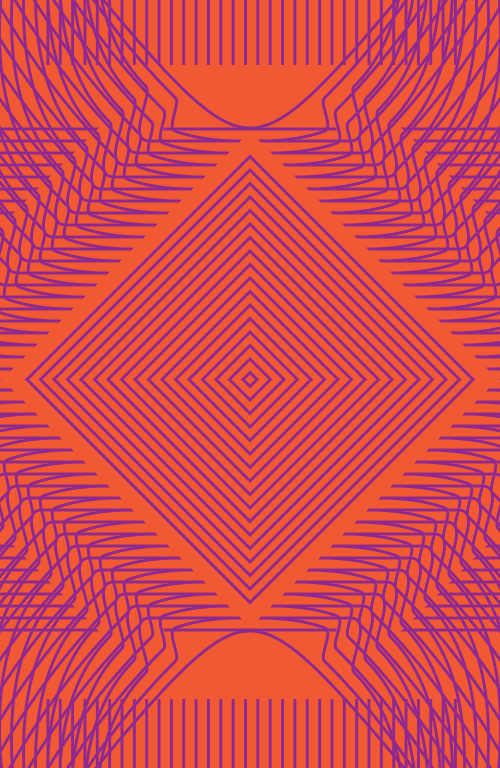
A WebGL 1 fragment shader for this background:

```glsl
precision highp float;

uniform vec2 u_resolution;

const vec3 ORANGE = vec3(0.94, 0.35, 0.20);
const vec3 PURPLE = vec3(0.56, 0.16, 0.56);
const float CANVAS_HEIGHT = 768.0;
const float HALF_STROKE = 1.45;
const float FAR = 1000.0;

// Distance to the nearest of evenly spaced marks with indices in [first, last]
float repeatDist(float x, float spacing, float first, float last) {
  float index = clamp(floor(x / spacing + 0.5), first, last);
  return abs(x - index * spacing);
}

// Sideways offset of a strand at distance s from its tip:
// a flat spike that turns between turn.x and turn.y, then drifts outward
float strand(float s, float bend, vec2 turn, float settle, float drift) {
  float spike = s - bend * s * s;
  float outer = max(s - turn.y, 0.0);
  float tail = settle - drift * outer * outer;
  return mix(spike, tail, smoothstep(turn.x, turn.y, s));
}

// Distance to a family of strands stepped along the diamond edge
float strandDist(vec2 st, float bend, vec2 turn, float settle, float drift) {
  float offset = strand(st.x, bend, turn, settle, drift);
  float slope = strand(st.x + 0.5, bend, turn, settle, drift)
              - strand(st.x - 0.5, bend, turn, settle, drift);
  float across = repeatDist(st.y - offset, 24.0, 0.0, 40.0);
  float d = across / sqrt(2.0 * (1.0 + slope * slope));
  return st.x < 0.0 ? FAR : d;
}

// Concentric diamonds, measured by the sum of both axes
float diamondDist(float sum) {
  return repeatDist(sum - 7.0, 13.5, 0.0, 16.0) * 0.7071;
}

// Rounded V opening away from the centre
float archDist(vec2 q, float apex, float radius, float steepness) {
  float root = sqrt(q.x * q.x + radius * radius);
  float slope = steepness * q.x / root;
  float y = apex + steepness * (root - radius);
  return abs(q.y - y) / sqrt(1.0 + slope * slope);
}

// Vertical bars reaching in from the top and bottom
float barDist(vec2 p, float innerEdge) {
  float d = repeatDist(p.x + 4.5, 12.35, -16.0, 17.0);
  return max(d, innerEdge - abs(p.y + 2.5) + HALF_STROKE);
}

// Horizontal rungs that step outward along the diagonal
float rungDist(vec2 q, float top, float tipSum) {
  float d = repeatDist(top - q.y, 12.0, 0.0, 7.0);
  return max(d, (tipSum - q.x - q.y) * 0.7071);
}

float coverage(float d, float pixel) {
  return clamp((HALF_STROKE - d) / pixel + 0.5, 0.0, 1.0);
}

void main() {
  float pixel = CANVAS_HEIGHT / u_resolution.y;
  vec2 p = vec2(gl_FragCoord.x - 0.5 * u_resolution.x, gl_FragCoord.y) * pixel;
  p.y -= 388.5;

  // Fold into one quadrant, then measure along the diagonals
  vec2 q = abs(p);
  float sum = q.x + q.y;
  vec2 st = vec2(sum - 248.0, q.x - q.y + 229.0);

  float d = diamondDist(sum);

  // Spikes and the woven lobes beyond them
  d = min(d, strandDist(st, 0.0035, vec2(75.0, 108.0), 22.0, 0.0005));
  d = min(d, strandDist(st, 0.0, vec2(90.0, 150.0), 40.0, 0.0025));

  // Arches and their crossing line
  d = min(d, archDist(q, 251.5, 60.0, 1.3));
  d = min(d, max(abs(q.y - 250.5), q.x - 85.0));

  // Edge rungs and end bars
  d = min(d, rungDist(q, 250.5, 405.0));
  d = min(d, barDist(p, 317.0));

  gl_FragColor = vec4(mix(ORANGE, PURPLE, coverage(d, pixel)), 1.0);
}
```
